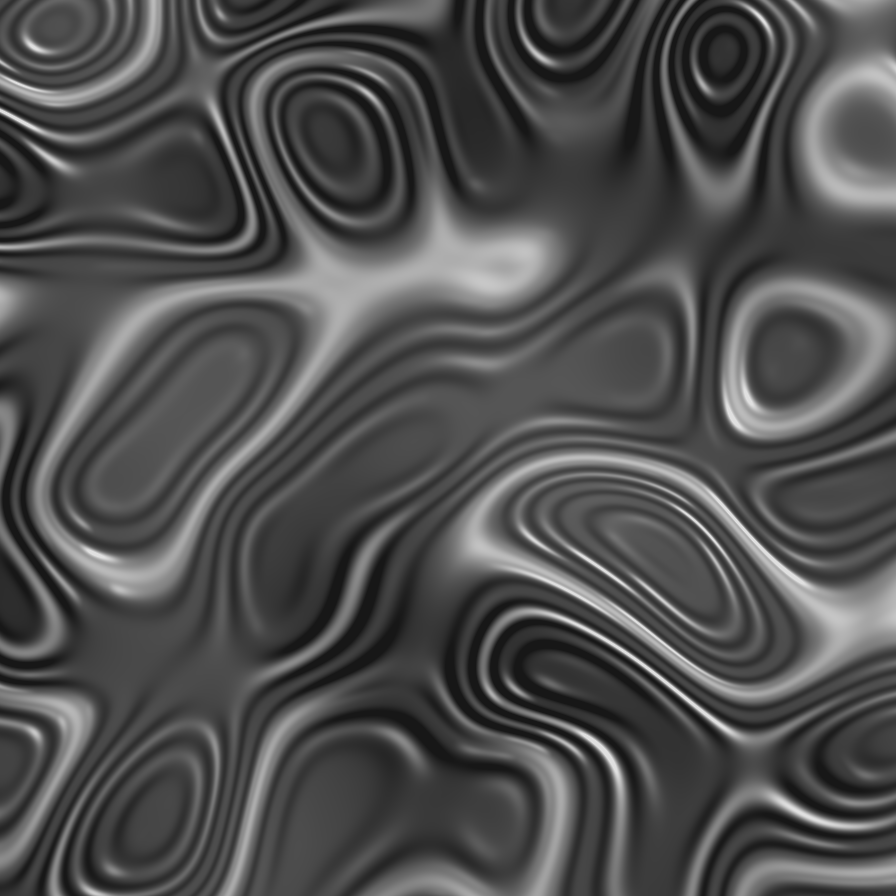
This texture is drawn by a WebGL 2 fragment shader. Its source:

```glsl
#version 300 es
precision highp float;
// Liquid grey relief: a random height field made of layered sine waves is
// toned by its contours. Broad bright contours, thin parallel ridges on
// the slopes and directional glints give a soft, molten metal look.

#define WAVES 18
#define WAVE_FREQ 3.1
#define WARP 0.018
#define BASE_TONE 0.272
#define BAND_LEVEL 0.55
#define BAND_WIDTH 0.21
#define BAND_GAIN 0.45
#define RIDGE_PERIOD 0.56
#define RIDGE_GAIN 0.34
#define GROOVE_DEPTH 0.17
#define GLINT_GAIN 0.42
#define SEED 7.0

uniform vec2 u_resolution;
out vec4 outColor;

const float TAU = 6.28318;

float hash(float n) {
    return fract(sin(n * 127.1 + SEED * 3.7) * 4375.85);
}

// Sum of plane waves in spread directions: x = height, yz = gradient.
// The height has a standard deviation of about one.
vec3 waveField(vec2 p, float freq, float seed) {
    vec3 sum = vec3(0.0);
    for (int i = 0; i < WAVES; i++) {
        float n = float(i) + seed;
        float angle = float(i) * 2.39996 + hash(n + 0.3);
        vec2 k = vec2(cos(angle), sin(angle)) * TAU * freq * mix(0.6, 1.35, hash(n));
        float phase = dot(k, p) + TAU * hash(n + 50.5);
        sum += vec3(sin(phase), k * cos(phase));
    }
    return sum * sqrt(2.0 / float(WAVES));
}

// Bends the plane so that the contours turn less evenly.
vec2 warp(vec2 p) {
    vec2 q = p.yx * TAU;
    return p + WARP * vec2(sin(q.x * 2.3 + 1.0) + 0.5 * sin(q.y * 3.7),
                           sin(q.y * 2.1 + 2.6) + 0.5 * sin(q.x * 4.1 + 0.8));
}

float bell(float x, float width) {
    return exp(-x * x / (width * width));
}

void main() {
    vec2 p = gl_FragCoord.xy / min(u_resolution.x, u_resolution.y);
    vec3 field = waveField(warp(p), WAVE_FREQ, 0.0);
    float height = field.x;
    float slope = length(field.yz);
    float patches = waveField(p, 1.8, 90.0).x;

    // Slopes carry the thin lines; flat ground stays nearly plain.
    float steep = mix(0.12, 1.0, smoothstep(5.0, 21.0, slope));
    float facing = abs(dot(field.yz, vec2(0.66, 0.75))) / sqrt(slope * slope + 9.0);
    float sheen = mix(0.35, 1.0, facing * facing * facing);

    // Thin ridges and the dark grooves between them.
    float contour = height / RIDGE_PERIOD;
    float id = floor(contour);
    float crest = 0.5 - 0.5 * cos(TAU * contour);
    float ridge = crest * crest * crest;
    float groove = pow(1.0 - crest, 2.0);
    float strength = mix(0.45, 1.0, hash(id + 200.0));
    strength *= smoothstep(-1.2, 1.0, sin(patches * 2.0 + id * 2.1));

    // Broad bright contour with a soft halo, and a narrower weaker one.
    float offset = height - BAND_LEVEL;
    float band = 0.82 * bell(offset, BAND_WIDTH) + 0.18 * bell(offset, BAND_WIDTH * 2.0);
    band *= mix(0.78, 1.1, sheen) * smoothstep(-2.4, 0.2, patches + 0.5);
    float second = bell(height + 0.85, BAND_WIDTH * 0.7);
    band += 0.6 * second * smoothstep(0.9, -0.7, patches);

    // Short highlights where a steep ridge faces the light.
    float glint = ridge * crest * pow(facing, 10.0) * steep;
    glint *= smoothstep(0.0, 0.9, sin(patches * 4.0 + id * 1.7));

    // Shaded hollows deepen the grooves and the ground around them.
    float shade = smoothstep(0.3, -1.6, patches + 0.5 * height);
    float tone = BASE_TONE + 0.032 * patches + 0.012 * height;
    tone -= GROOVE_DEPTH * groove * steep * mix(0.6, 1.1, shade) * (1.0 - 0.6 * min(band, 1.0));
    tone -= 0.035 * shade;
    tone += RIDGE_GAIN * ridge * steep * strength * sheen * (1.0 - 0.7 * min(band, 1.0));
    tone += BAND_GAIN * band;
    tone += GLINT_GAIN * glint;
    tone = clamp(tone, 0.09, 0.88);
    outColor = vec4(vec3(tone), 1.0);
}
```
